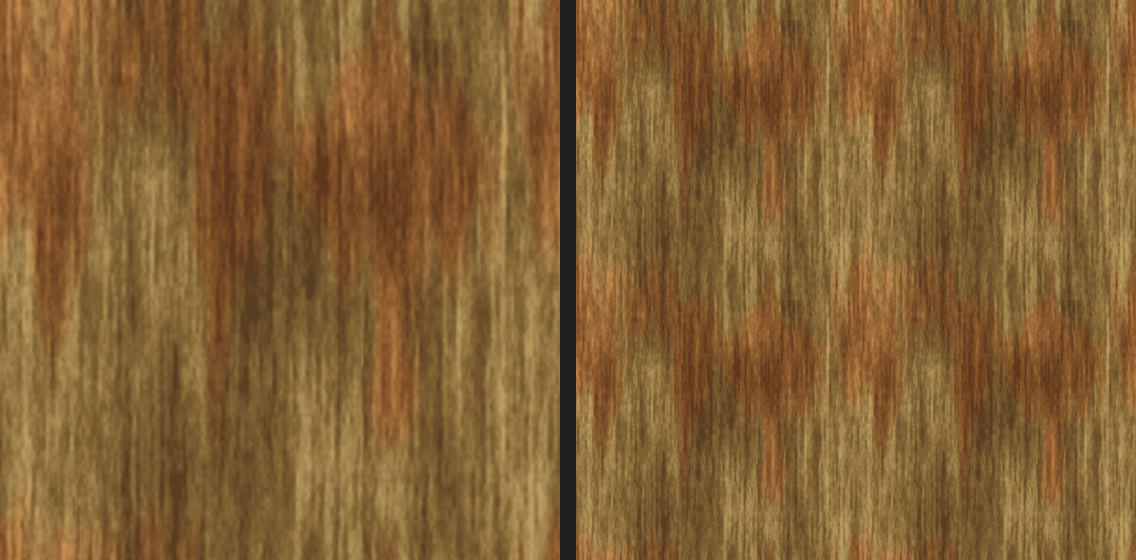
Left, the tile; right, the same tile 2 across and 2 down.
A WebGL 2 fragment shader for this texture:

```glsl
#version 300 es
precision highp float;
// Seamless brown wood veneer with upright grain, warm stains and faint knots.

uniform vec2 u_resolution;
out vec4 fragColor;

const float TAU = 6.28319;
const vec3 DARK_WOOD = vec3(0.35, 0.24, 0.135);
const vec3 MID_WOOD = vec3(0.52, 0.39, 0.215);
const vec3 PALE_WOOD = vec3(0.73, 0.60, 0.39);
const vec3 WARM_TINT = vec3(1.06, 0.91, 0.82);
const vec3 OLIVE_TINT = vec3(0.99, 1.02, 0.97);

float hash(vec2 p, float seed) {
    vec3 q = fract(vec3(p.xyx + seed * 7.31) * vec3(0.1031, 0.1030, 0.0973));
    q += dot(q, q.yzx + 33.33);
    return fract((q.x + q.y) * q.z);
}

// Value noise in -0.5..0.5 that wraps after a whole number of cells.
float noise(vec2 uv, vec2 cells, float seed) {
    vec2 p = uv * cells;
    vec2 i = floor(p);
    vec2 f = p - i;
    f = f * f * (3.0 - 2.0 * f);
    vec2 a = mod(i, cells);
    vec2 b = mod(i + 1.0, cells);
    float low = mix(hash(a, seed), hash(vec2(b.x, a.y), seed), f.x);
    float high = mix(hash(vec2(a.x, b.y), seed), hash(b, seed), f.x);
    return mix(low, high, f.y) - 0.5;
}

// Shortest offset between two points on the repeating tile.
vec2 wrapOffset(vec2 a, vec2 b) {
    return fract(a - b + 0.5) - 0.5;
}

// Soft elliptical marks: count, size and seed choose their scatter.
float marks(vec2 uv, int count, vec2 size, float seed) {
    float sum = 0.0;
    for (int i = 0; i < count; i++) {
        vec2 id = vec2(float(i), 3.0);
        vec2 centre = vec2(hash(id, seed), hash(id, seed + 1.0));
        vec2 d = wrapOffset(uv, centre) / size;
        d.x += 0.3 * d.y;
        sum += exp(-dot(d, d)) * (0.5 + 0.5 * hash(id, seed + 2.0));
    }
    return sum;
}

// Broad growth bands with narrow transitions.
float bands(vec2 uv) {
    float wide = noise(uv, vec2(9.0, 2.0), 1.0);
    float narrow = noise(uv, vec2(23.0, 3.0), 2.0);
    float edge = smoothstep(-0.12, 0.12, wide) - 0.5;
    return 0.2 * wide + 0.13 * edge + 0.36 * narrow + 0.08 * cos(TAU * uv.x);
}

// Long streaks, fine stripes and short fibres.
float grain(vec2 uv) {
    float streak = noise(uv, vec2(58.0, 4.0), 3.0);
    float stripe = noise(uv, vec2(118.0, 9.0), 4.0);
    float fibre = noise(uv, vec2(150.0, 48.0), 5.0);
    float speck = noise(uv, vec2(190.0, 120.0), 6.0);
    return 0.33 * streak + 0.44 * stripe + 0.28 * fibre + 0.16 * speck;
}

// Thin dark pores that fade in and out along the grain.
float pores(vec2 uv) {
    float line = noise(uv, vec2(86.0, 3.0), 7.0);
    float fade = noise(uv, vec2(30.0, 11.0), 8.0) + 0.5;
    return smoothstep(0.2, 0.45, line) * fade;
}

vec3 woodColor(float tone) {
    vec3 lower = mix(DARK_WOOD, MID_WOOD, clamp(tone * 2.0, 0.0, 1.0));
    return mix(lower, PALE_WOOD, clamp(tone * 2.0 - 1.0, 0.0, 1.0));
}

void main() {
    vec2 uv = gl_FragCoord.xy / u_resolution;

    // Slight sideways drift keeps the grain from being ruler straight.
    vec2 bent = uv;
    bent.x += 0.006 * noise(uv, vec2(5.0, 4.0), 9.0);
    bent.x += 0.003 * noise(uv, vec2(17.0, 13.0), 10.0);

    // Lightness of the wood
    float tone = 0.53 + bands(bent) + grain(bent);
    tone += 0.24 * noise(uv, vec2(7.0, 6.0), 11.0);
    tone -= 0.24 * pores(bent);
    tone -= 0.20 * marks(bent, 4, vec2(0.045, 0.035), 12.0);
    tone -= 0.28 * marks(bent, 4, vec2(0.007, 0.032), 16.0);
    tone += 0.22 * marks(bent, 3, vec2(0.012, 0.06), 20.0);

    // Reddish stains, strongest in the upper part
    float stain = noise(bent, vec2(10.0, 3.0), 24.0);
    stain += 0.5 * noise(bent, vec2(26.0, 7.0), 25.0);
    stain += 0.22 * cos(TAU * (uv.y - 0.78));
    vec3 tint = mix(OLIVE_TINT, WARM_TINT, smoothstep(-0.1, 0.42, stain));

    fragColor = vec4(woodColor(tone) * tint, 1.0);
}
```
